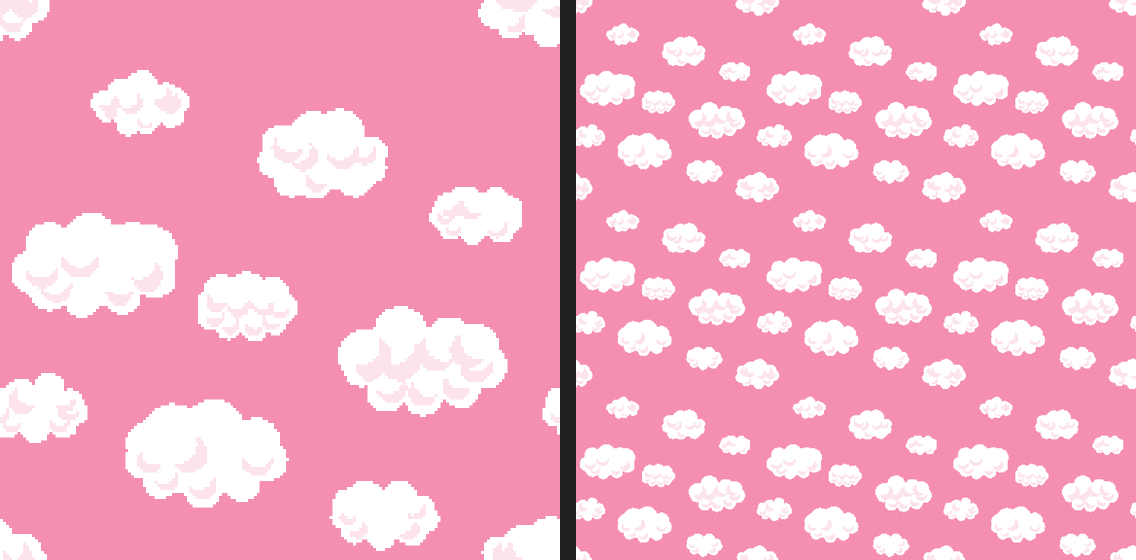
Left: one tile. Right: repeated 3 by 3.
A WebGL 1 fragment shader for this pattern:

```glsl
precision highp float;
// Pixel-art clouds on a pink sky. Ten clouds sit on a jittered, wrapping lattice;
// each is a ring of round lobes around a filled core, with pale crescents as shade.
// Coordinates are snapped to a 192 x 192 grid, so the tile repeats without a seam.
uniform vec2 u_resolution;

const vec3 SKY = vec3(0.96, 0.56, 0.69);
const vec3 WHITE = vec3(1.0);
const vec3 SHADE = vec3(0.99, 0.89, 0.93);

vec2 hash2(vec2 s) {
  vec2 k = vec2(dot(s, vec2(12.99, 78.23)), dot(s, vec2(39.35, 11.14)));
  return fract(sin(k + 1.7) * 4375.85);
}

// q is relative to the cloud centre, in half widths.
// Returns x = inside the body, y = inside a shaded crescent.
vec2 cloud(vec2 q, float id) {
  float body = step(length(q / vec2(0.77, 0.45)), 1.0);
  float shade = 0.0;
  float phase = hash2(vec2(id, 31.0)).x;
  for (int j = 0; j < 11; j++) {
    float n = float(j);
    vec2 h = hash2(vec2(id + 3.0, n * 1.7 + 5.0));
    vec2 g = hash2(vec2(id + 11.0, n * 2.3 + 1.0));
    vec2 c;
    float r;
    if (j < 9) {
      // Outer lobes: larger and of uneven height on the upper side.
      float a = 6.28319 * (n + phase + 0.4 * (h.x - 0.5)) / 9.0;
      float top = max(sin(a), 0.0);
      c = vec2(0.75 * cos(a), 0.38 * sin(a));
      c.y *= mix(1.0, mix(0.75, 1.15, h.y), top);
      r = 0.2 + 0.08 * h.x + 0.1 * top;
    } else {
      // Two inner lobes, seen only by their crescents.
      c = vec2((n - 9.5) * 0.5, 0.13) + (h - 0.5) * vec2(0.3, 0.16);
      r = 0.3 + 0.06 * g.x;
    }
    body = max(body, step(length(q - c), r));

    // Crescent: a disc minus the same disc moved up and sideways; some are left out.
    float R = 0.74 * r;
    vec2 d = q - c * 0.86;
    vec2 lift = R * vec2(1.3 * (h.y - 0.5), 0.5 + 0.3 * g.x);
    float crescent = step(length(d), R) * step(R, length(d - lift));
    shade = max(shade, crescent * step(c.y, 0.22) * step(0.2, g.y));
  }
  return vec2(body, shade * body);
}

vec3 pattern(vec2 p) {
  p = (floor(p * 192.0) + 0.5) / 192.0;
  vec3 col = SKY;
  for (int i = 0; i < 10; i++) {
    float id = float(i);
    vec2 h = hash2(vec2(id, 7.0));
    // Lattice neighbours differ by an odd index, so only even clouds grow large.
    vec2 centre = id * vec2(0.1, 0.3) + vec2(0.36, 0.15);
    centre += (h - 0.5) * vec2(0.05, 0.09);
    float size = 0.085 + 0.016 * h.y;
    if (mod(id, 2.0) < 0.5) size = 0.11 + 0.01 * h.x;
    if (mod(id, 4.0) < 0.5) size = 0.146 + 0.005 * h.x;
    vec2 q = (fract(p - centre + 0.5) - 0.5) / size;
    if (abs(q.x) < 1.1 && abs(q.y) < 0.95) {
      vec2 m = cloud(q, id);
      col = mix(col, mix(WHITE, SHADE, m.y), m.x);
    }
  }
  return col;
}

void main() {
  // Four close samples per pixel smooth the block edges but keep them crisp.
  vec3 sum = vec3(0.0);
  for (int k = 0; k < 4; k++) {
    vec2 o = vec2(mod(float(k), 2.0), floor(float(k) / 2.0)) * 0.3 - 0.15;
    sum += pattern((gl_FragCoord.xy + o) / u_resolution);
  }
  gl_FragColor = vec4(sum / 4.0, 1.0);
}
```
